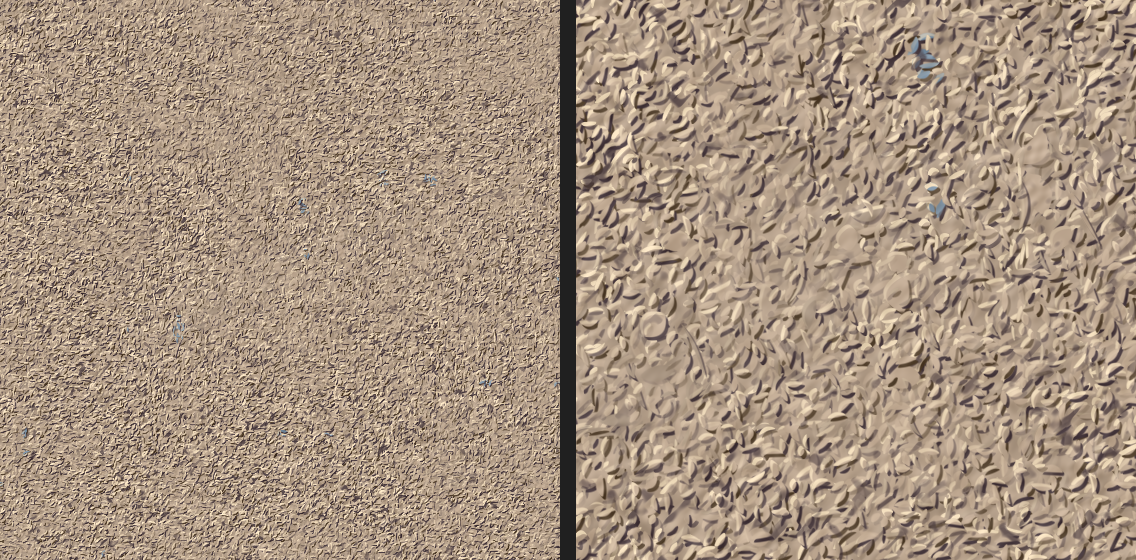
Left: the whole. Right: its middle third, enlarged.
Write a Shadertoy shader that draws this texture.

```glsl
// Pressed fibre board: layers of short tapered fibres scattered on jittered grids.
// Each fibre casts a dark shadow to the lower right and has a pale upper left rim;
// a diagonal band holds broad smooth flakes and a few blue scraps.
#define FIBRE_CELLS 86.0
#define FIBRE_SIZE vec2(0.0072, 0.0019)
#define STRAND_SIZE vec2(0.0190, 0.0015)
#define FLAKE_SIZE vec2(0.0130, 0.0065)
#define LIGHT_OFFSET vec2(-0.0016, 0.0019)
#define EDGE_SOFTNESS 0.0007
#define MAIN_ANGLE 0.78
#define ANGLE_SPREAD 2.2
#define SHADOW_STRENGTH 1.75
#define RIM_STRENGTH 1.50
#define GRAIN_STRENGTH 0.15

const vec3 TAN = vec3(0.755, 0.665, 0.575);
const vec3 DULL_TAN = vec3(0.645, 0.570, 0.495);
const vec3 PLUM_SHADOW = vec3(0.270, 0.215, 0.235);
const vec3 BROWN_SHADOW = vec3(0.320, 0.250, 0.175);
const vec3 CREAM = vec3(0.940, 0.860, 0.730);
const vec3 BLUE = vec3(0.440, 0.560, 0.670);

float hash(vec2 p) {
    return fract(sin(dot(p, vec2(127.1, 311.7))) * 43758.5453);
}

float noise(vec2 p) {
    vec2 i = floor(p), f = fract(p);
    f = f * f * (3.0 - 2.0 * f);
    return mix(mix(hash(i), hash(i + vec2(1, 0)), f.x),
               mix(hash(i + vec2(0, 1)), hash(i + vec2(1, 1)), f.x), f.y);
}

// Soft mask of the diagonal band through the middle
float bandMask(vec2 p) {
    vec2 axis = normalize(vec2(0.63, 0.30));
    vec2 q = p - vec2(0.51, 0.52);
    float along = dot(q, axis), across = dot(q, vec2(-axis.y, axis.x));
    return exp(-pow(across / 0.055, 2.0) - pow(along / 0.28, 4.0));
}

// Coverage of one curved fibre that tapers to both ends
float fibre(vec2 q, vec2 size, float bend, float soft) {
    float u = q.x / size.x;
    float v = q.y - bend * size.x * u * u;
    float halfWidth = size.y * (1.0 - u * u);
    float side = 1.0 - smoothstep(-soft, soft, abs(v) - halfWidth);
    return side * (1.0 - smoothstep(0.8, 1.0, abs(u)));
}

// Paints one grid of fibres over the colour; keep is the share of filled cells
void paintLayer(inout vec3 color, vec2 p, float cells, vec2 size,
                float keep, float bandKeep, float relief, float seed) {
    float soft = max(EDGE_SOFTNESS, 0.35 / iResolution.y);
    vec2 home = floor(p * cells);
    for (int y = -1; y <= 1; y++)
    for (int x = -1; x <= 1; x++) {
        vec2 cell = home + vec2(x, y);
        vec2 key = cell + seed * 17.31;
        vec2 center = (cell + 0.15 + 0.7 * vec2(hash(key), hash(key + 5.7))) / cells;
        float band = bandMask(center);
        if (hash(key + 9.2) > keep + bandKeep * band) continue;

        // Direction and size of this fibre
        float tone = hash(key + 13.4), strength = hash(key + 21.8);
        float flow = noise(center * 7.0 + 3.0) - 0.5;
        float angle = MAIN_ANGLE + flow + ANGLE_SPREAD * (hash(key + 2.9) - 0.5);
        vec2 dir = vec2(cos(angle), sin(angle));
        mat2 toLocal = mat2(dir.x, -dir.y, dir.y, dir.x);
        vec2 shape = size * mix(vec2(0.50, 0.60), vec2(1.1, 1.25),
                                vec2(hash(key + 31.6), tone));
        float bend = 0.7 * (hash(key + 41.3) - 0.5);

        // Shadow, body and lit rim
        vec2 offset = p - center;
        float body = fibre(toLocal * offset, shape, bend, soft);
        float shade = fibre(toLocal * (offset + LIGHT_OFFSET), shape, bend, soft);
        float dark = min(1.0, SHADOW_STRENGTH * relief * pow(strength, 1.7));
        vec3 shadow = mix(PLUM_SHADOW, BROWN_SHADOW, step(0.62, hash(key + 61.7)));
        color = mix(color, shadow, shade * dark);

        vec3 tint = mix(DULL_TAN, TAN, smoothstep(0.05, 0.6, tone));
        float scrap = step(0.955 - 0.15 * band, noise(center * 22.0 + 40.0));
        tint = mix(tint, BLUE, 0.85 * scrap * step(0.35, strength));
        color = mix(color, tint, body);
        float glint = hash(key + 53.1);
        float rim = body * (1.0 - shade) * glint * glint;
        color = mix(color, CREAM, min(1.0, RIM_STRENGTH * relief * rim));
    }
}

void mainImage(out vec4 fragColor, in vec2 fragCoord) {
    vec2 p = fragCoord / iResolution.y;
    float band = bandMask(p);

    // Uneven relief: calm areas between rougher ones
    float patches = 0.5 * noise(p * 9.0) + 0.5 * noise(p * 28.0 + 8.0);
    float relief = mix(0.65, 1.25, smoothstep(0.25, 0.65, patches));
    relief *= 1.0 - 0.25 * smoothstep(0.9, 1.7, p.x + p.y);

    // Grainy ground
    vec3 color = mix(DULL_TAN, TAN, 0.2 + 0.7 * noise(p * 170.0));

    // Fibres from the bottom of the pile to the top
    for (int i = 0; i < 3; i++) {
        float level = float(i);
        paintLayer(color, p, FIBRE_CELLS + 5.0 * level, FIBRE_SIZE,
                   0.95, 0.0, relief, level + 1.0);
    }
    paintLayer(color, p, 30.0, FLAKE_SIZE, 0.02, 0.35, 0.6 * relief, 5.0);
    paintLayer(color, p, 23.0, STRAND_SIZE, 0.14, 0.25, relief, 6.0);
    paintLayer(color, p, FIBRE_CELLS + 13.0, FIBRE_SIZE * 0.9,
               0.75, -0.30, relief, 7.0);

    // Fine diagonal grain with small dark pits
    vec2 diagonal = vec2(p.x + p.y, p.y - p.x) * 0.7071;
    float grain = noise(diagonal * vec2(150.0, 270.0) + 70.0);
    color += GRAIN_STRENGTH * relief * (grain - 0.5);
    float pit = smoothstep(0.74, 0.92, noise(diagonal * vec2(140.0, 230.0) + 19.0));
    color = mix(color, PLUM_SHADOW, 0.65 * pit * relief * (1.0 - 0.6 * band));

    // Slightly greyer band
    color = mix(color, vec3(0.70, 0.64, 0.58), 0.10 * band);
    fragColor = vec4(color, 1.0);
}
```
